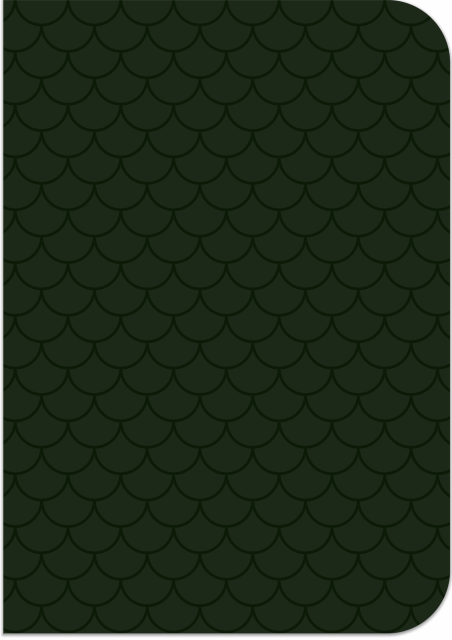
A Shadertoy shader for this pattern:

```glsl
// Dark green fish-scale pattern on a card with rounded right corners and a soft shadow.

// Signed distance to a box whose right corners are rounded.
float cardDistance(vec2 p, vec2 halfSize) {
    float radius = p.x > 0.0 ? 0.098 : 0.0;
    vec2 q = abs(p) - halfSize + radius;
    return length(max(q, 0.0)) + min(max(q.x, q.y), 0.0) - radius;
}

// Distance to the nearest scale edge, in scale radii; y points down.
float scaleEdgeDistance(vec2 p) {
    float nearest = 1.0;
    for (int i = 0; i < 2; i++) {
        // The row holding the point, then the row hanging over it.
        float row = floor(p.y) - float(i);
        float stagger = mod(row + 1.0, 2.0);
        float x = mod(p.x - stagger + 1.0, 2.0) - 1.0;
        nearest = min(nearest, abs(length(vec2(x, p.y - row)) - 1.0));
    }
    return nearest;
}

void mainImage(out vec4 fragColor, in vec2 fragCoord) {
    vec2 p = fragCoord / iResolution.y;
    float pixel = 1.0 / iResolution.y;

    // Staggered semicircular scales
    float scaleRadius = 0.04124;
    vec2 scalePos = vec2(p.x - 0.2712, 1.0022 - p.y) / scaleRadius;
    float edge = scaleEdgeDistance(scalePos) * scaleRadius;
    float line = 1.0 - smoothstep(-0.7 * pixel, 0.7 * pixel, edge - 0.0022);
    vec3 scales = mix(vec3(0.114, 0.161, 0.094), vec3(0.045, 0.105, 0.03), line);

    // White page with the card's shadow
    vec2 cardPos = p - vec2(0.3542, 0.5052);
    vec2 halfSize = vec2(0.349, 0.4948);
    float shadowDistance = cardDistance(cardPos + vec2(0.0, 0.002), halfSize);
    float shadow = 1.0 - smoothstep(-0.004, 0.006, shadowDistance);
    vec3 page = vec3(0.995 - 0.45 * shadow);

    // Card over page; the top edge runs off the canvas
    float card = cardDistance(cardPos, halfSize);
    float coverage = 1.0 - smoothstep(-0.7 * pixel, 0.7 * pixel, card);
    fragColor = vec4(mix(page, scales, coverage), 1.0);
}
```
